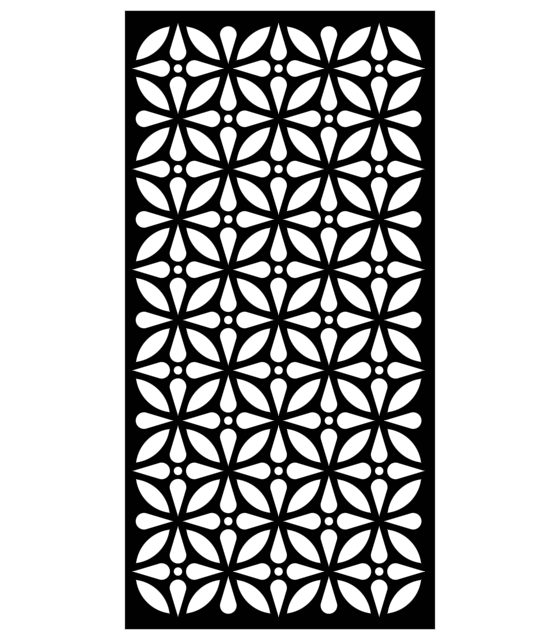
Reproduce this pattern procedurally as a Shadertoy shader.

```glsl
#define PITCH 0.0786            // node spacing, in canvas heights
#define GRID_HALF vec2(3.0, 6.0) // half extent of the grid, in nodes
#define GRID_SHIFT -0.0022      // sideways offset of the grid in the panel
#define PANEL_HALF vec2(0.2422, 0.4831)
#define DROP_RADIUS 0.165
#define DROP_TIP 0.10           // gap between flower centre and drop tip
#define DROP_GAP 0.16           // gap between dot centre and round end
#define LEAF_HALF_LENGTH 0.47
#define LEAF_HALF_WIDTH 0.16
#define DOT_RADIUS 0.083
#define INK vec3(0.005)
#define PAPER vec3(1.0)

const float FAR = 10.0;

// Teardrop along +x: sharp tip near the origin, round end near x = 1
float dropDistance(vec2 p) {
    p = vec2(p.x - DROP_TIP, abs(p.y));
    float len = 1.0 - DROP_GAP - DROP_RADIUS - DROP_TIP;
    float s = DROP_RADIUS / len;
    float c = sqrt(1.0 - s * s);
    float along = dot(p, vec2(c, s));
    if (along < 0.0) return length(p);
    if (along > len * c) return length(p - vec2(len, 0.0)) - DROP_RADIUS;
    return dot(p, vec2(-s, c));
}

// Drops lying on the inner grid lines parallel to x
float dropRows(vec2 q, vec2 halfSize) {
    float row = round(q.y);
    if (abs(row) > halfSize.y - 0.5 || abs(q.x) > halfSize.x) return FAR;
    float fromFlower = abs(mod(q.x + row + 1.0, 2.0) - 1.0);
    return dropDistance(vec2(fromFlower, q.y - row));
}

// Lens of two arcs along the diagonal of a unit cell
float leafDistance(vec2 cell) {
    vec2 p = cell - 0.5;
    p = abs(vec2(p.x + p.y, p.y - p.x)) * sqrt(0.5);
    float radius = (LEAF_HALF_LENGTH * LEAF_HALF_LENGTH
        + LEAF_HALF_WIDTH * LEAF_HALF_WIDTH) / (2.0 * LEAF_HALF_WIDTH);
    return length(p + vec2(0.0, radius - LEAF_HALF_WIDTH)) - radius;
}

// All cut-outs, in node units; flowers and dots alternate as a checkerboard
float cutoutDistance(vec2 q) {
    float d = min(dropRows(q, GRID_HALF), dropRows(q.yx, GRID_HALF.yx));

    // Mirrored cell: flowers at (0,0) and (1,1), dots at the other corners
    vec2 cell = abs(mod(q + 1.0, 2.0) - 1.0);
    if (all(lessThan(abs(q), GRID_HALF))) d = min(d, leafDistance(cell));

    // Dots on inner nodes only
    if (all(lessThan(abs(round(q)), GRID_HALF - 0.5))) {
        float toDot = min(length(cell - vec2(1.0, 0.0)), length(cell - vec2(0.0, 1.0)));
        d = min(d, toDot - DOT_RADIUS);
    }
    return d;
}

void mainImage(out vec4 fragColor, in vec2 fragCoord) {
    vec2 p = (fragCoord - 0.5 * iResolution.xy) / iResolution.y;
    float soft = 0.85 / iResolution.y;

    // Panel with the pattern cut out of it
    vec2 edge = abs(p) - PANEL_HALF;
    float panel = max(edge.x, edge.y);
    float cutout = PITCH * cutoutDistance((p - vec2(GRID_SHIFT, 0.0)) / PITCH);
    float solid = max(panel, -cutout);

    vec3 color = mix(INK, PAPER, smoothstep(-soft, soft, solid));
    fragColor = vec4(color, 1.0);
}
```
